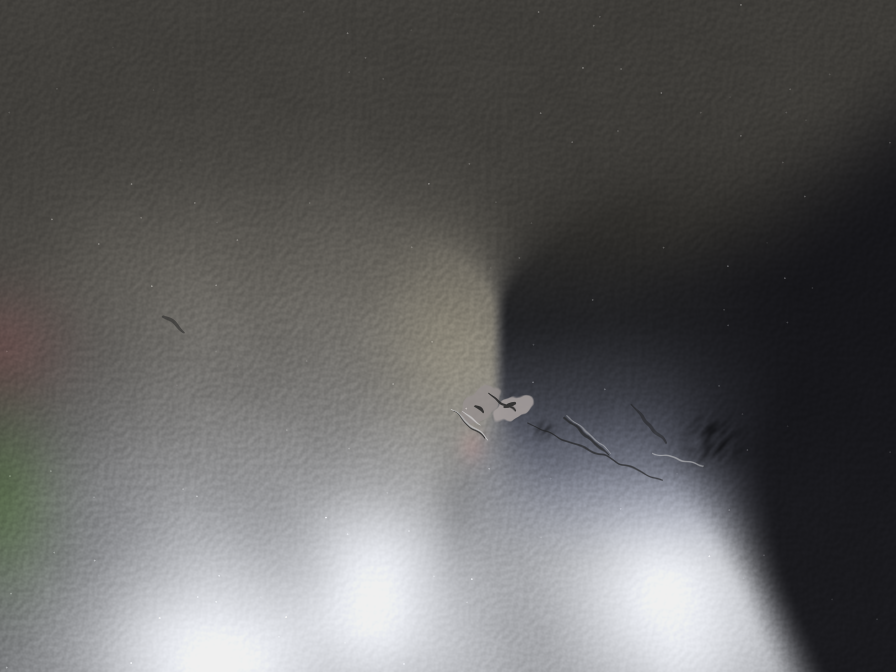
This texture is drawn by a WebGL 1 fragment shader. Its source:

```glsl
precision highp float;
// Scuffed satin sheet with soft window glows, a hard shadow edge and scratches.
uniform vec2 u_resolution;

// Lengths are in canvas heights, origin at the lower left.
const float SHADOW_X = 0.743;
const float GRAIN_SCALE = 125.0;
const float GRAIN_AMOUNT = 0.075;
const float DUST_CELLS = 32.0;
const float DUST_CHANCE = 0.10;
const float WHITE_LEVEL = 0.94;
const vec3 WARM = vec3(1.03, 1.0, 0.94);
const vec3 COOL = vec3(0.99, 1.0, 1.025);
const vec3 DARK = vec3(0.085, 0.085, 0.10);
const vec3 CHIP = vec3(0.60, 0.575, 0.57);

float hash(vec2 p) {
  return fract(sin(dot(p, vec2(127.1, 311.7))) * 43758.54);
}

vec2 gradientAt(vec2 cell) {
  float a = 6.2832 * hash(cell);
  return vec2(cos(a), sin(a));
}

float gradientNoise(vec2 p) {
  vec2 i = floor(p), f = fract(p);
  vec2 w = f * f * f * (f * (f * 6.0 - 15.0) + 10.0);
  vec2 e = vec2(1.0, 0.0);
  float low = mix(dot(gradientAt(i), f), dot(gradientAt(i + e.xy), f - e.xy), w.x);
  float high = mix(dot(gradientAt(i + e.yx), f - e.yx), dot(gradientAt(i + e.xx), f - e.xx), w.x);
  return mix(low, high, w.y);
}

float fall(float lo, float hi, float v) { return 1.0 - smoothstep(lo, hi, v); }

float glow(vec2 p, vec2 centre, vec2 radius) {
  vec2 q = (p - centre) / radius;
  return exp(-dot(q, q));
}

// Signed distance, approximate, to a tilted ellipse.
float ellipse(vec2 p, vec2 centre, vec2 radius, float tilt) {
  vec2 q = p - centre;
  float c = cos(tilt), s = sin(tilt);
  q = vec2(c * q.x + s * q.y, c * q.y - s * q.x) / radius;
  return (length(q) - 1.0) * min(radius.x, radius.y);
}

float scratch(vec2 p, vec2 a, vec2 b, float width) {
  vec2 ab = b - a;
  float t = clamp(dot(p - a, ab) / dot(ab, ab), 0.0, 1.0);
  float w = width * (0.6 + 0.4 * sin(3.1416 * t));
  float soft = 0.7 / u_resolution.y;
  return fall(w - soft, w + soft, length(p - a - ab * t));
}

// Broad reflected light, before any surface detail.
vec3 reflection(vec2 p) {
  float x = p.x, y = p.y;
  float left = 0.25 + 0.18 * fall(0.45, 0.87, y) + 0.16 * fall(0.22, 0.50, y) + 0.14 * fall(0.0, 0.28, y);
  left *= mix(1.0, mix(0.62, 1.0, smoothstep(-0.08, 0.32, x)), fall(0.4, 0.95, y));
  float right = 0.235 - 0.10 * fall(0.50, 0.85, y) + 0.16 * fall(0.34, 0.54, y) + 0.30 * fall(0.18, 0.42, y);

  float spread = 0.014 + 0.30 * smoothstep(0.54, 0.80, y) + 0.10 * fall(0.24, 0.42, y);
  float shade = smoothstep(-spread, spread, x - SHADOW_X);
  float light = mix(left, right, shade);
  light += 0.24 * glow(p, vec2(0.31, 0.02), vec2(0.15, 0.15));
  light += 0.28 * glow(p, vec2(0.565, 0.14), vec2(0.10, 0.13));
  light += 0.34 * glow(p, vec2(0.99, 0.12), vec2(0.15, 0.125));
  light += 0.14 * glow(p, vec2(1.03, -0.02), vec2(0.14, 0.10));

  vec3 col = light * mix(COOL, WARM, smoothstep(0.18, 0.65, y));
  col *= mix(vec3(1.0), vec3(0.94, 0.98, 1.12), shade * fall(0.48, 0.68, y) * smoothstep(0.15, 0.4, y));
  col += vec3(0.11, 0.10, 0.065) * glow(p, vec2(0.68, 0.47), vec2(0.11, 0.14)) * (1.0 - shade);
  col += vec3(0.08, 0.005, 0.01) * glow(p, vec2(0.0, 0.48), vec2(0.09, 0.08));
  col += vec3(-0.04, 0.02, -0.09) * glow(p, vec2(0.0, 0.25), vec2(0.08, 0.13));

  // Unlit flank: its border leans right both above and below the middle.
  float border = 1.045 + 0.44 * max(0.0, 0.33 - y) + 1.15 * max(0.0, y - 0.57);
  float blur = mix(0.045, 0.17, smoothstep(0.10, 0.55, y));
  return mix(col, DARK, 0.97 * smoothstep(-blur, blur, x - border));
}

void main() {
  vec2 p = gl_FragCoord.xy / u_resolution.y;
  vec3 col = reflection(p);

  // Embossed grain, lit from the lower right.
  vec2 g = p * GRAIN_SCALE;
  float relief = gradientNoise(g) - gradientNoise(g + vec2(0.35, -0.45));
  relief += 0.6 * gradientNoise(g * 2.1) + 0.35 * gradientNoise(g * 0.3);
  float lum = dot(col, vec3(0.333));
  col *= 1.0 + relief * GRAIN_AMOUNT * mix(1.3, 0.35, smoothstep(0.4, 0.9, lum));
  col *= 1.0 + 0.04 * gradientNoise(p * 9.0);

  // Faint crease and smudges.
  col *= 1.0 - 0.10 * glow(p, vec2(0.68, 0.25), vec2(0.035, 0.09));
  col += vec3(0.06, 0.01, 0.01) * glow(p, vec2(0.703, 0.335), vec2(0.02, 0.025));
  float rub = 0.5 + gradientNoise(vec2(p.x + p.y, p.y - p.x) * vec2(25.0, 90.0));
  col *= 1.0 - 0.65 * rub * glow(p, vec2(1.06, 0.345), vec2(0.04, 0.035));
  col *= 1.0 - 0.55 * rub * glow(p, vec2(0.81, 0.36), vec2(0.016, 0.012));

  // Chipped patch: two ragged lobes.
  vec2 ragged = p + 0.006 * vec2(gradientNoise(p * 70.0), gradientNoise(p * 70.0 + 19.0));
  float soft = 1.0 / u_resolution.y;
  float lobeA = ellipse(ragged, vec2(0.715, 0.398), vec2(0.036, 0.020), 0.75);
  float lobeB = ellipse(ragged, vec2(0.763, 0.392), vec2(0.032, 0.016), 0.42);
  col = mix(col, CHIP * 0.97, 0.85 * fall(-soft, soft, lobeA));
  col = mix(col, CHIP * 1.08, 0.9 * fall(-soft, soft, lobeB));

  // Scratches: dark gouges first, then bright burrs.
  vec2 q = p + 0.004 * gradientNoise(p * 45.0);
  float gouge = scratch(q, vec2(0.726, 0.413), vec2(0.767, 0.389), 0.0016);
  gouge = max(gouge, scratch(q, vec2(0.708, 0.396), vec2(0.719, 0.387), 0.0025));
  gouge = max(gouge, scratch(q, vec2(0.752, 0.395), vec2(0.764, 0.398), 0.0035));
  gouge = max(gouge, scratch(q, vec2(0.675, 0.388), vec2(0.722, 0.349), 0.0014));
  gouge = max(gouge, 0.8 * scratch(q, vec2(0.785, 0.370), vec2(0.985, 0.285), 0.0013));
  gouge = max(gouge, 0.8 * scratch(q, vec2(0.840, 0.379), vec2(0.905, 0.322), 0.0018));
  gouge = max(gouge, 0.6 * scratch(q, vec2(0.940, 0.398), vec2(0.990, 0.340), 0.0025));
  gouge = max(gouge, 0.6 * scratch(q, vec2(0.243, 0.529), vec2(0.274, 0.506), 0.0028));
  col = mix(col, vec3(0.13), 0.85 * gouge);
  float burr = scratch(q, vec2(0.672, 0.391), vec2(0.727, 0.347), 0.0011);
  burr = max(burr, scratch(q, vec2(0.688, 0.387), vec2(0.715, 0.368), 0.0010));
  burr = max(burr, 0.6 * scratch(q, vec2(0.843, 0.381), vec2(0.908, 0.325), 0.0009));
  burr = max(burr, 0.7 * scratch(q, vec2(0.972, 0.326), vec2(1.047, 0.307), 0.0012));
  col = mix(col, vec3(0.82), 0.75 * burr);

  // Sparse dust, one possible speck per cell.
  vec2 cell = floor(p * DUST_CELLS);
  vec2 spot = 0.2 + 0.6 * vec2(hash(cell + 3.0), hash(cell + 8.0));
  float speck = fall(0.02, 0.065, length(fract(p * DUST_CELLS) - spot));
  col += 0.22 * speck * step(hash(cell), DUST_CHANCE) * hash(cell + 5.0);

  gl_FragColor = vec4(clamp(col, 0.0, WHITE_LEVEL), 1.0);
}
```
